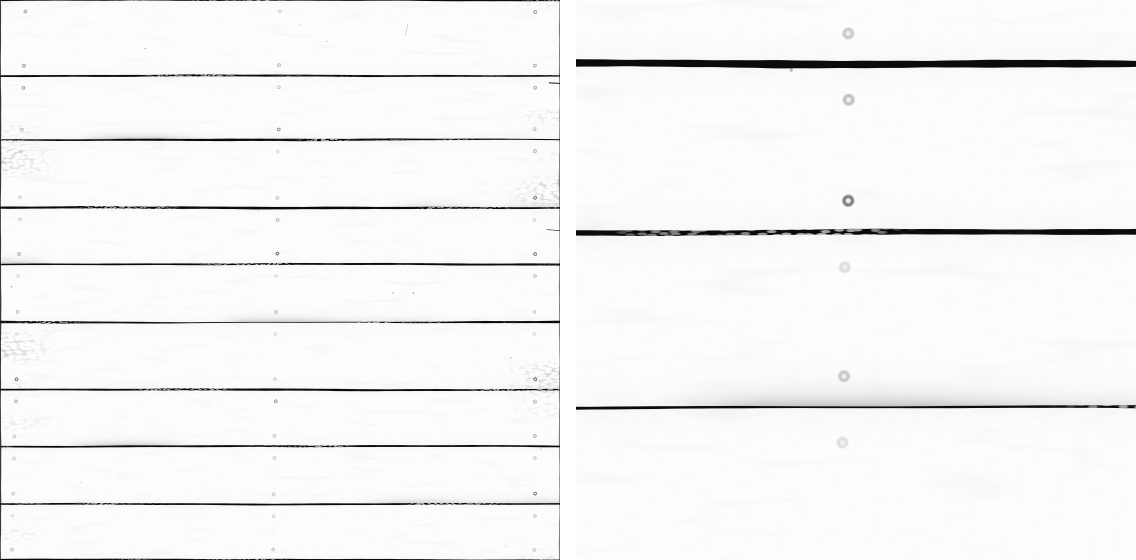
Left, the full canvas; right, a detail of the centre.
Give the GLSL for this texture, as a WebGL 1 fragment shader.

```glsl
precision highp float;
// Nine white painted boards with thin, uneven black gaps between them.
// Each gap is a wavy line of varying thickness with paint flecks and soft shade;
// nail rings, edge wear, specks and a few cracks are laid over the paint.
uniform vec2 u_resolution;

const vec3 PAINT = vec3(0.992);
const vec3 GAP = vec3(0.045);
const vec3 FLECK = vec3(0.78);

// Gap heights, and gap thickness (in thousandths) at left, middle and right.
const mat3 HEIGHT = mat3(0.0, 0.1, 0.203, 0.304, 0.4245, 0.528, 0.629, 0.7505, 0.8645);
const mat3 LEFT = mat3(3.6, 2.9, 2.9, 2.9, 4.4, 2.6, 3.8, 2.6, 3.2);
const mat3 MIDDLE = mat3(3.2, 3.1, 3.3, 3.8, 1.1, 3.2, 4.4, 4.2, 3.4);
const mat3 RIGHT = mat3(3.0, 2.8, 3.0, 2.8, 4.0, 3.6, 3.1, 1.8, 2.8);

float hash(vec2 p) {
  return fract(sin(dot(p, vec2(127.1, 311.7))) * 4375.85);
}

// Layered sines, about -1 to 1.
float wave(float x, float seed) {
  return 0.5 * sin(x * 7.0 + seed * 2.3) + 0.3 * sin(x * 17.0 + seed * 5.1)
       + 0.2 * sin(x * 41.0 + seed * 3.7);
}

// Cellular noise: distance to the nearest scattered point.
float cells(vec2 p) {
  vec2 id = floor(p);
  float nearest = 2.0;
  for (int y = -1; y <= 1; y++) {
    for (int x = -1; x <= 1; x++) {
      vec2 c = id + vec2(float(x), float(y));
      vec2 point = c + vec2(hash(c), hash(c + 19.3));
      nearest = min(nearest, length(point - p));
    }
  }
  return nearest;
}

// Antialiased coverage of a signed distance.
float cover(float dist, float pixel) {
  return clamp(0.5 - dist / pixel, 0.0, 1.0);
}

float segment(vec2 p, vec2 a, vec2 b) {
  vec2 ab = b - a;
  return length(p - a - ab * clamp(dot(p - a, ab) / dot(ab, ab), 0.0, 1.0));
}

float gapThickness(float x, float left, float middle, float right) {
  float t = x < 0.5 ? mix(left, middle, smoothstep(0.0, 0.5, x))
                    : mix(middle, right, smoothstep(0.5, 1.0, x));
  return 0.001 * t;
}

// Faint ring of a nail, on either side of a gap, in three columns.
float nail(vec2 p, float offset, float seed) {
  float column = floor(p.x * 3.0);
  float side = offset < 0.0 ? -1.0 : 1.0;
  float cx = 0.033 + 0.461 * column + 0.012 * (p.y - 0.5) * (2.0 - column);
  float cy = side > 0.0 ? 0.0185 : -0.021;
  float h = hash(vec2(column + 3.0 * side, seed + 2.0));
  float r = length(vec2(p.x - cx - 0.002 * (h - 0.5), offset - cy));
  float ring = 1.0 - smoothstep(0.0004, 0.0017, abs(r - 0.0025));
  float strength = (0.12 + 0.38 * h * h) * (side > 0.0 ? 1.0 : 0.65);
  return strength * ring + 0.04 * (1.0 - smoothstep(0.002, 0.004, r));
}

// Scuffed paint, strongest in patches near the two board ends.
float scuffs(vec2 p) {
  float ends = smoothstep(0.38, 0.5, abs(p.x - 0.5));
  float patches = smoothstep(0.1, 0.8, wave(p.y * 2.3, 1.0 + 3.0 * step(0.5, p.x)));
  float grain = smoothstep(0.3, 0.85, cells(p * vec2(90.0, 190.0)));
  float streaks = smoothstep(0.55, 0.95, cells(p * vec2(14.0, 95.0)));
  return grain * (0.005 + 0.16 * ends * patches) + 0.018 * streaks;
}

// Rare tiny dark dots.
float specks(vec2 p, float pixel) {
  vec2 g = p * 18.0;
  vec2 id = floor(g);
  vec2 center = 0.2 + 0.6 * vec2(hash(id + 4.0), hash(id + 9.0));
  float dot1 = cover(length(g - id - center) / 18.0 - 0.001, pixel);
  return dot1 * step(0.96, hash(id)) * (0.15 + 0.4 * hash(id + 31.0));
}

void main() {
  vec2 p = gl_FragCoord.xy / u_resolution;
  float pixel = 1.0 / min(u_resolution.x, u_resolution.y);
  float fleck = 1.0 - smoothstep(0.25, 0.5, cells(p * vec2(130.0, 420.0)));
  float shade = scuffs(p) + specks(p, pixel);
  vec3 gapColor = GAP;
  float gap = 0.0;

  // Gaps with their shade and nails; the first one wraps from bottom to top.
  for (int i = 0; i < 9; i++) {
    float seed = float(i);
    float d = p.y - HEIGHT[i / 3][i - 3 * (i / 3)] - 0.001 * wave(p.x * 0.7, seed);
    d -= floor(d + 0.5);
    float thick = gapThickness(p.x, LEFT[i / 3][i - 3 * (i / 3)],
        MIDDLE[i / 3][i - 3 * (i / 3)], RIGHT[i / 3][i - 3 * (i / 3)]);
    thick *= 1.0 + 0.14 * wave(p.x * 6.0, seed);
    float line = cover(abs(d) - 0.5 * thick, pixel);
    float worn = fleck * smoothstep(0.0, 0.8, wave(p.x * 1.3, seed + 2.0));
    gapColor = mix(gapColor, mix(GAP, FLECK, 0.8 * worn), step(0.001, line));
    gap = max(gap, line);
    float side = hash(vec2(seed, 7.0)) > 0.35 ? 1.0 : -1.0;
    float soft = smoothstep(0.3, 0.9, wave(p.x * 0.5, seed + 4.0)) * step(0.0, d * side);
    shade += (0.03 + 0.22 * soft) * exp(-abs(d) / 0.006) + nail(p, d, seed);
  }

  // Dark board ends, two short end cracks and one thin scratch.
  float ends = cover(p.x - 0.0019 - 0.0006 * wave(p.y * 3.0, 2.0), pixel);
  ends = max(ends, 0.65 * cover(1.0 - p.x - 0.0015 - 0.0007 * wave(p.y * 4.0, 6.0), pixel));
  float crack = segment(p, vec2(0.981, 0.852), vec2(1.0, 0.851)) - 0.001;
  crack = min(crack, segment(p, vec2(0.977, 0.59), vec2(1.0, 0.588)) - 0.0006);
  float scratch = segment(p, vec2(0.724, 0.937), vec2(0.728, 0.957)) - 0.0004;
  shade += 0.8 * cover(crack, pixel) + 0.3 * cover(scratch, pixel);

  vec3 color = PAINT * (1.0 - clamp(shade, 0.0, 0.9));
  color = mix(color, gapColor, gap);
  color = mix(color, GAP * 2.0, 0.85 * ends);
  gl_FragColor = vec4(color, 1.0);
}
```
